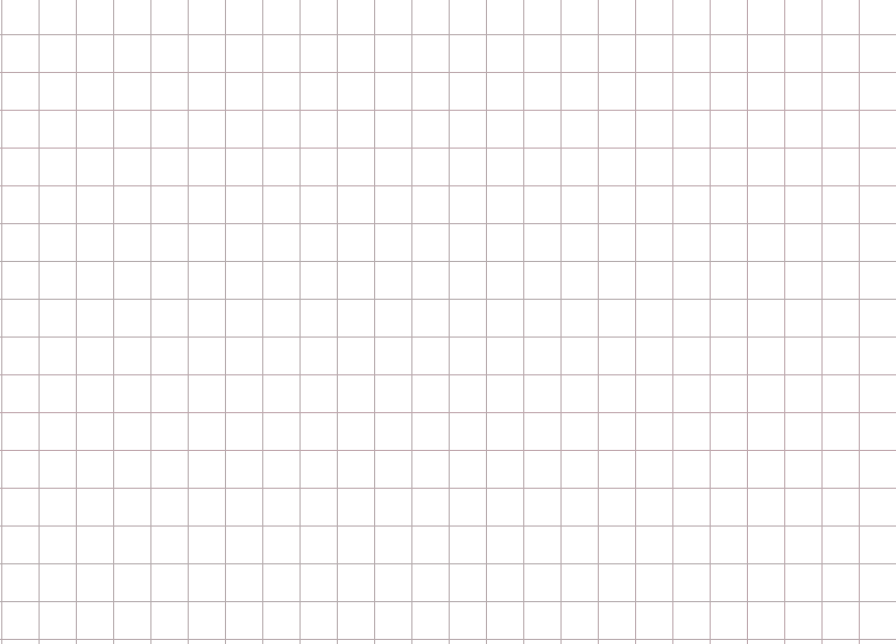
This pattern is drawn by a WebGL 2 fragment shader. Its source:

```glsl
#version 300 es
precision highp float;

uniform vec2 u_resolution;
out vec4 outColor;

#define PITCH vec2(0.04161, 0.05869)
#define FIRST_LINE vec2(0.00200, 0.00710)
#define LINE_WIDTH 0.00124
#define PAPER vec3(1.0)
#define GREY_INK vec3(0.705, 0.675, 0.680)
#define ROSE_INK vec3(0.755, 0.655, 0.680)
#define TINT_PERIOD 8.0
#define TINT_PEAK 5.5

// Share of a one-pixel box covered by a line at a signed distance in pixels
vec2 lineCoverage(vec2 dist, float halfWidth) {
    return clamp(min(dist + 0.5, halfWidth) - max(dist - 0.5, -halfWidth), 0.0, 1.0);
}

void main() {
    vec2 uv = gl_FragCoord.xy / u_resolution;

    // Nearest line on each axis and the distance to it
    vec2 cell = (uv - FIRST_LINE) / PITCH;
    vec2 lineIndex = floor(cell + 0.5);
    vec2 dist = (cell - lineIndex) * PITCH * u_resolution;
    vec2 coverage = lineCoverage(dist, 0.5 * LINE_WIDTH * u_resolution.x);

    // Ink warms toward the right, and in bands of rows
    float columnTint = smoothstep(0.45, 0.85, lineIndex.x * PITCH.x);
    float rowTint = 0.5 + 0.5 * cos(6.28319 * (lineIndex.y - TINT_PEAK) / TINT_PERIOD);
    vec3 columnInk = mix(GREY_INK, ROSE_INK, 0.2 + 0.6 * columnTint);
    vec3 rowInk = mix(GREY_INK, ROSE_INK, rowTint);

    // Rules over paper
    vec3 color = mix(PAPER, columnInk, coverage.x);
    color = mix(color, min(color, rowInk), coverage.y);
    outColor = vec4(color, 1.0);
}
```
